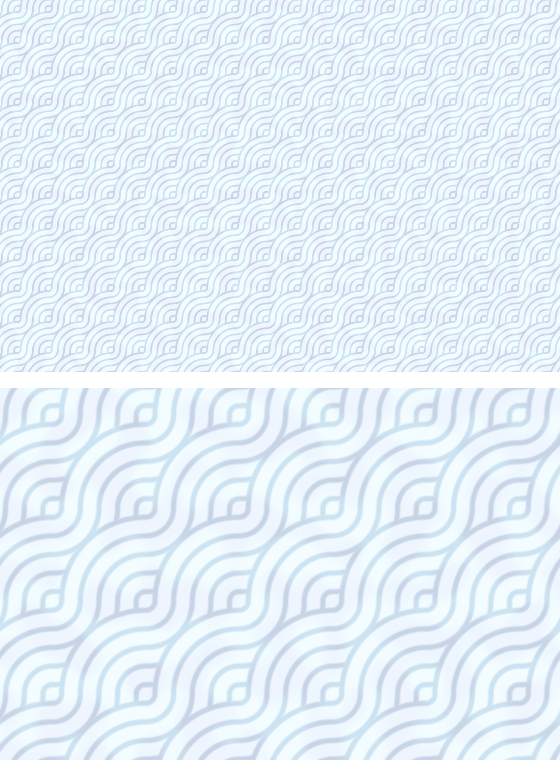
Top, the full canvas; bottom, a detail of the centre.
Reproduce this pattern procedurally as a WebGL 2 fragment shader.

```glsl
#version 300 es
precision highp float;

#define REPEATS vec2(18.0, 12.0)
#define EYE_OFFSET vec2(0.56, 0.71)
#define RING_STEP 0.2
#define FAN_RADIUS 0.9
#define LINE_HALF_WIDTH 0.028
#define EDGE_SOFTNESS 0.016
#define TINT_SCALE 2.3
#define BAND_CYAN vec3(0.952, 0.99, 1.0)
#define BAND_LAVENDER vec3(0.932, 0.962, 1.0)
#define LINE_CYAN vec3(0.80, 0.89, 0.945)
#define LINE_LAVENDER vec3(0.78, 0.83, 0.90)

uniform vec2 u_resolution;
out vec4 fragColor;

// Pseudo-random unit gradient at a lattice point
vec2 latticeGradient(vec2 cell) {
    vec3 h = fract(cell.xyx * vec3(0.1031, 0.1030, 0.0973));
    h += dot(h, h.yzx + 33.33);
    float angle = 6.28318 * fract((h.x + h.y) * h.z);
    return vec2(cos(angle), sin(angle));
}

float gradientNoise(vec2 p) {
    vec2 cell = floor(p);
    vec2 f = p - cell;
    vec2 u = f * f * f * (f * (f * 6.0 - 15.0) + 10.0);
    vec2 e = vec2(1.0, 0.0);
    float a = dot(latticeGradient(cell), f);
    float b = dot(latticeGradient(cell + e.xy), f - e.xy);
    float c = dot(latticeGradient(cell + e.yx), f - e.yx);
    float d = dot(latticeGradient(cell + e.xx), f - e.xx);
    return mix(mix(a, b, u.x), mix(c, d, u.x), u.y);
}

// Distance to the nearest of evenly spaced rings
float ringDistance(float radius) {
    return abs(fract(radius / RING_STEP) - 0.5) * RING_STEP;
}

// The fan from the lower right corner lies over the arcs of the wave behind,
// which curve around the upper left corner
float waveDistance(vec2 p) {
    vec2 f = fract(p);
    float front = distance(f, vec2(1.0, 0.0));
    float back = distance(f, vec2(0.0, 1.0));
    if (front < FAN_RADIUS) return ringDistance(front);
    return min(ringDistance(back), front - FAN_RADIUS);
}

void main() {
    vec2 p = gl_FragCoord.xy / u_resolution * REPEATS - EYE_OFFSET;
    float pixel = REPEATS.x / u_resolution.x;

    // Thin smooth lines
    float soft = max(EDGE_SOFTNESS, 0.5 * pixel);
    float line = 1.0 - smoothstep(LINE_HALF_WIDTH - soft, LINE_HALF_WIDTH + soft, waveDistance(p));

    // Patchy drift between cyan and lavender
    float tint = smoothstep(-0.2, 0.2, gradientNoise(p * TINT_SCALE));
    vec3 band = mix(BAND_LAVENDER, BAND_CYAN, tint);
    vec3 ink = mix(LINE_LAVENDER, LINE_CYAN, tint);

    fragColor = vec4(mix(band, ink, line), 1.0);
}
```
